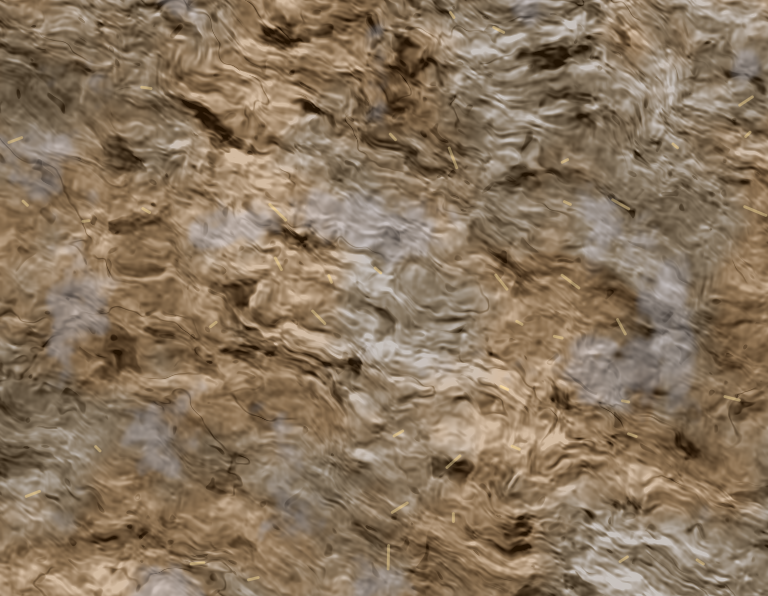
A WebGL 1 fragment shader for this texture:

```glsl
precision highp float;
// Weathered earthen wall: crumbly clay with pits, cracks, worn hollows and straw.
uniform vec2 u_resolution;

#define UMBER vec3(0.20, 0.14, 0.07)
#define CLAY vec3(0.54, 0.465, 0.365)
#define CHALK vec3(0.73, 0.68, 0.62)
#define STRAW vec3(0.80, 0.70, 0.50)
#define ASH vec3(0.62, 0.60, 0.61)
#define BASE_TONE 0.535
#define RELIEF_GAIN 1.65
#define CRUMB_SCALE 13.0
#define LIGHT_STEP vec2(-0.0025, 0.0056)
#define PIT_DEPTH 0.30
#define STRAW_CELL 0.1
#define STRAW_SHARE 0.30

float hash(vec2 p) {
  vec3 a = fract(p.xyx * 0.1031);
  a += dot(a, a.yzx + 33.33);
  return fract((a.x + a.y) * a.z);
}

float noise(vec2 p) {
  vec2 i = floor(p), f = fract(p);
  f = f * f * (3.0 - 2.0 * f);
  float low = mix(hash(i), hash(i + vec2(1.0, 0.0)), f.x);
  float high = mix(hash(i + vec2(0.0, 1.0)), hash(i + 1.0), f.x);
  return mix(low, high, f.y);
}

mat2 rotation(float angle) {
  float c = cos(angle), s = sin(angle);
  return mat2(c, s, -s, c);
}

// Layered noise, mean about one half
float fbm(vec2 p) {
  float sum = 0.0, weight = 0.5, total = 0.0;
  mat2 turn = 2.03 * rotation(0.35);
  for (int i = 0; i < 4; i++) {
    sum += weight * noise(p);
    total += weight;
    weight *= 0.56;
    p = turn * p + 19.7;
  }
  return sum / total;
}

// Bends the surface and stretches it along a falling diagonal
vec2 strata(vec2 p) {
  vec2 bend = vec2(fbm(p * 6.0 + 40.0), fbm(p * 6.0 + 71.0)) - 0.5;
  return rotation(0.55) * (p + 0.11 * bend) * vec2(1.0, 1.1) + 5.0;
}

float relief(vec2 q) {
  return fbm(q * CRUMB_SCALE * vec2(0.85, 1.5));
}

float segmentDistance(vec2 p, vec2 a, vec2 b) {
  vec2 d = b - a;
  return length(p - a - d * clamp(dot(p - a, d) / dot(d, d), 0.0, 1.0));
}

// Shadow under the upper right lip of the round hollow
float hollowShadow(vec2 p) {
  vec2 d = p - vec2(0.93, 0.38);
  d += 0.07 * (vec2(fbm(p * 9.0), fbm(p * 9.0 + 31.0)) - 0.5);
  float r = length(d * vec2(1.0, 0.92));
  float ring = smoothstep(0.08, 0.165, r) * (1.0 - smoothstep(0.170, 0.19, r));
  return ring * smoothstep(-0.3, 0.6, dot(d / max(r, 0.01), vec2(0.85, 0.5)));
}

// One straw fibre at most in each cell; returns coverage
float straw(vec2 p) {
  vec2 cell = floor(p / STRAW_CELL);
  vec2 seed = cell + 13.0;
  vec2 centre = 0.25 + 0.5 * vec2(hash(seed), hash(seed + 57.0));
  vec2 d = rotation(2.4 * hash(seed + 91.0) - 0.8) * (p - (cell + centre) * STRAW_CELL);
  float halfLength = mix(0.005, 0.020, pow(hash(seed + 23.0), 2.0));
  float dist = length(vec2(max(abs(d.x) - halfLength, 0.0), d.y));
  return (1.0 - smoothstep(0.0012, 0.0036, dist)) * step(hash(seed + 7.0), STRAW_SHARE);
}

vec3 earth(float tone) {
  vec3 c = mix(UMBER, CLAY, clamp((tone - 0.20) / 0.34, -0.2, 1.0));
  return mix(c, CHALK, clamp((tone - 0.54) / 0.19, 0.0, 1.35));
}

void main() {
  vec2 p = gl_FragCoord.xy / u_resolution.y;
  vec2 q = strata(p);
  float broad = fbm(p * 3.2 + 8.0);
  float patches = fbm(p * 7.0 + 63.0);

  // Broken crust along the top and down a pale diagonal band
  float top = smoothstep(0.66, 0.86, p.y + 0.5 * (broad - 0.5));
  float bandDistance = segmentDistance(p, vec2(0.52, 0.60), vec2(1.12, 0.06));
  float band = 1.0 - smoothstep(0.03, 0.21, bandDistance + 0.3 * (patches - 0.5));
  float rough = clamp(0.25 + top + band + 0.9 * (broad - 0.5), 0.0, 1.0);

  // Relief lit from above
  float height = relief(q);
  float shade = height - relief(strata(p + LIGHT_STEP));
  float tone = BASE_TONE + RELIEF_GAIN * shade * mix(0.6, 1.25, rough);
  tone += 0.32 * (height - 0.5) + 0.30 * (broad - 0.5) + 0.22 * (patches - 0.5);
  tone += 0.08 * band + 0.02 * top + 0.09 * (noise(p * 135.0) - 0.5);

  // Cavities, cracks and small holes
  float pit = smoothstep(0.60, 0.74, fbm(q * vec2(13.0, 20.0) + 37.0));
  float vein = abs(fbm(q * vec2(6.0, 9.0) + 82.0) - 0.5);
  float crack = (1.0 - smoothstep(0.0, 0.022, vein)) * smoothstep(0.48, 0.62, patches);
  float hole = smoothstep(0.84, 0.95, noise(q * vec2(48.0, 66.0)));
  tone -= PIT_DEPTH * pit * mix(0.45, 1.0, rough) + 0.14 * crack + 0.13 * hole;
  float shadow = hollowShadow(p);
  tone -= 0.13 * shadow;

  // Rusty and ashen stains, then straw
  float stain = smoothstep(0.35, 0.65, fbm(p * 4.5 + 25.0) - 0.15 * shadow);
  vec3 color = earth(tone) * mix(vec3(1.04, 0.97, 0.89), vec3(0.98, 1.0, 1.04), stain);
  float ash = smoothstep(0.62, 0.76, fbm(p * 8.0 + 110.0));
  color = mix(color, ASH * (0.55 + 0.85 * tone), 0.6 * ash);
  color = mix(color, STRAW * (0.6 + 0.7 * tone), 0.85 * straw(p));
  gl_FragColor = vec4(clamp(color, 0.0, 1.0), 1.0);
}
```
